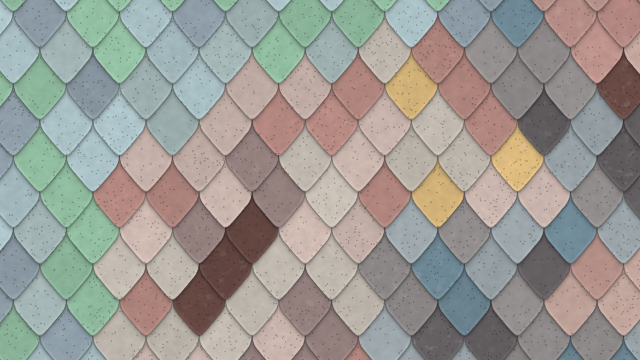
A Shadertoy shader for this pattern:

```glsl
// Overlapping clay roof tiles with rounded points, laid in staggered rows.
// Each row is a distance function painted from back to front with a soft shadow;
// glaze follows broad colour zones, with cellular pits and layered-sine mottling.

#define HALF_WIDTH 0.0737   // half the tile pitch, in canvas heights
#define ROW_STEP   0.1001   // drop from one row to the next
#define ORIGIN     vec2(0.037, 0.131)
#define SLOPE      1.23     // steepness of the lower edges
#define TIP_ROUND  0.010
#define SIDE_ROUND 0.013
#define JOINT      0.0011
#define SHADOW     0.48
#define SHADOW_LEN 0.0042
#define MOTTLE     0.035
#define PITTING    0.20

float hash(vec2 p) {
    vec3 q = fract(p.xyx * 0.1031);
    q += dot(q, q.yzx + 33.33);
    return fract((q.x + q.y) * q.z);
}

// Nearest-point distance (x) and that point's random value (y)
vec2 cellular(vec2 p) {
    vec2 cell = floor(p), best = vec2(9.0, 0.0);
    for (int j = -1; j <= 1; j++)
    for (int i = -1; i <= 1; i++) {
        vec2 c = cell + vec2(i, j);
        vec2 site = c + vec2(hash(c), hash(c + 57.0));
        float d = length(p - site);
        if (d < best.x) best = vec2(d, hash(c + 113.0));
    }
    return best;
}

float layeredSines(vec2 p) {
    float sum = 0.0, amp = 0.5;
    for (int i = 0; i < 4; i++) {
        sum += amp * sin(p.x + 1.7 * sin(p.y)) * cos(p.y + 1.3 * sin(p.x));
        p = mat2(1.5, 1.1, -1.1, 1.5) * p + 2.3;
        amp *= 0.6;
    }
    return sum;
}

float smoothMax(float a, float b, float k) {
    float m = max(k - abs(a - b), 0.0);
    return max(a, b) + 0.25 * m * m / k;
}

// p is measured from the lower tip, y upward
float tileDistance(vec2 p) {
    float ax = sqrt(p.x * p.x + TIP_ROUND * TIP_ROUND) - TIP_ROUND;
    float edge = (SLOPE * ax - p.y) / sqrt(1.0 + SLOPE * SLOPE);
    return smoothMax(edge, abs(p.x) - HALF_WIDTH + JOINT, SIDE_ROUND);
}

vec3 pick(vec3 a, vec3 b, vec3 c, vec3 d, float h) {
    return h < 0.3 ? a : h < 0.55 ? b : h < 0.78 ? c : d;
}

// id.x counts half pitches from the left, id.y rows from the top
vec3 glaze(vec2 id) {
    float h = hash(id + 21.0);
    float rise = max(5.0 - id.y, 0.0);
    float warmStart = 4.0 + 0.55 * rise * rise;
    float warmEnd = id.y < 5.5 ? 17.0 + 0.8 * id.y : 14.0;
    bool redCorner = id.x - id.y > 20.5 && id.y < 2.5;
    bool pinkPatch = id.x > 20.5 && abs(id.y - 7.5) < 1.0;

    vec3 cool = pick(vec3(0.66, 0.75, 0.77), vec3(0.55, 0.61, 0.65),
                     vec3(0.56, 0.73, 0.62), vec3(0.63, 0.70, 0.70), h);
    vec3 warm = pick(vec3(0.78, 0.70, 0.67), vec3(0.76, 0.73, 0.69),
                     vec3(0.70, 0.53, 0.50), vec3(0.59, 0.51, 0.50), h);
    vec3 dark = pick(vec3(0.38, 0.36, 0.37), vec3(0.56, 0.54, 0.54),
                     vec3(0.43, 0.53, 0.58), vec3(0.60, 0.64, 0.66), h);

    vec3 col = id.x < warmStart ? cool : id.x < warmEnd ? warm : dark;
    if (redCorner || pinkPatch) col = mix(vec3(0.69, 0.50, 0.48), vec3(0.77, 0.67, 0.63), h);

    // Sparse ochre tiles, and a short diagonal of maroon ones
    bool ochre = mod(7.0 * id.x + id.y, 10.0) == 7.0 && distance(id, vec2(17.0, 3.8)) < 2.75;
    bool maroon = id.x + id.y == 15.0 && abs(id.y - 7.0) < 1.5;
    if (ochre) col = vec3(0.84, 0.71, 0.48);
    if (maroon || id == vec2(23.0, 2.0)) col = vec3(0.40, 0.28, 0.26);
    return col * (0.95 + 0.10 * hash(id + 71.0));
}

// Mottled clay with pits, pale scuffs and worn rims
vec3 clay(vec2 id, vec2 p, float d) {
    vec2 seed = p + 3.0 * vec2(hash(id + 5.0), hash(id + 9.0));
    float wear = hash(id + 37.0);
    vec2 pit = cellular(seed * 85.0);
    vec2 patchCell = cellular(seed * 24.0);
    vec3 col = glaze(id);
    col *= 1.0 + MOTTLE * layeredSines(seed * 95.0) + 0.05 * (patchCell.x - 0.45);
    col *= 1.0 - PITTING * smoothstep(0.30, 0.08, pit.x) * step(0.86 - 0.22 * wear, pit.y);
    float scuff = smoothstep(0.25, 0.65, layeredSines(seed * 52.0 + 4.0));
    col = mix(col, vec3(0.79, 0.77, 0.74), 0.16 * wear * scuff);
    return col + 0.035 * smoothstep(0.005, 0.001, abs(d + 0.0035));
}

void mainImage(out vec4 fragColor, in vec2 fragCoord) {
    float pixel = 1.0 / iResolution.y;
    vec2 p = fragCoord * pixel;
    p.y = 1.0 - p.y;
    float firstRow = ceil((p.y - ORIGIN.y) / ROW_STEP);
    float u = (p.x - ORIGIN.x) / HALF_WIDTH;
    vec3 col = vec3(0.25);

    // Lower rows first; the last pass only casts its shadow
    for (int k = 2; k >= -1; k--) {
        float row = firstRow + float(k);
        float stagger = 1.0 - mod(row, 2.0);
        vec2 id = vec2(2.0 * floor((u - stagger) * 0.5 + 0.5) + stagger, row);
        vec2 local = vec2((u - id.x) * HALF_WIDTH, ORIGIN.y + row * ROW_STEP - p.y);
        float d = tileDistance(local) + 0.0006 * layeredSines(p * 190.0 + id);
        col *= 1.0 - SHADOW * exp(-max(d, 0.0) / SHADOW_LEN);
        col = mix(col, clay(id, local, d), smoothstep(0.7 * pixel, -0.7 * pixel, d));
    }
    fragColor = vec4(col, 1.0);
}
```
